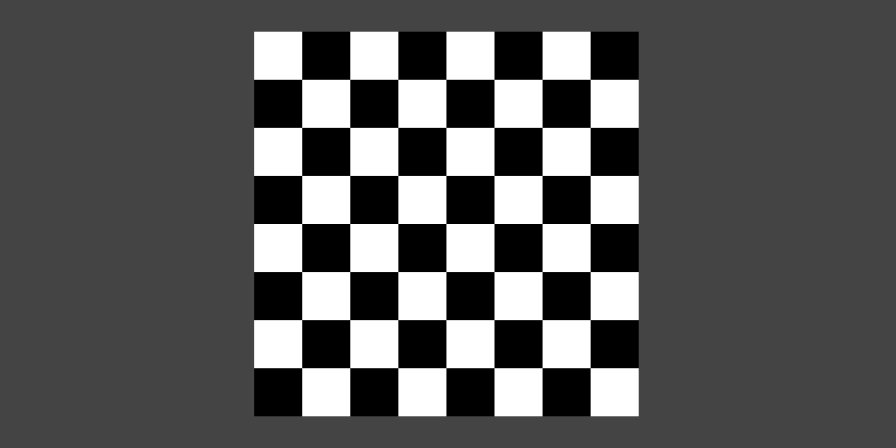
Give the GLSL for this pattern, as a WebGL 1 fragment shader.

```glsl
precision highp float;

uniform vec2 u_resolution;

// Lengths are fractions of the canvas height.
const float CELLS = 8.0;
const float CELL_SIZE = 0.1073;
const vec2 BOARD_OFFSET = vec2(-0.0035, 0.0);
const vec3 BACKGROUND = vec3(0.267);
const vec3 DARK = vec3(0.0);
const vec3 LIGHT = vec3(1.0);

// Signed distance to the nearest cell edge: positive in even cells.
vec2 edgeWave(vec2 cell) {
    return abs(mod(cell - 0.5, 2.0) - 1.0) - 0.5;
}

// Share of light colour in a pixel, box filtered along both axes.
float checker(vec2 cell, float pixel) {
    // Holding the outer half cells keeps the rim free of blending.
    vec2 inner = clamp(cell, 0.5, CELLS - 0.5);
    vec2 side = clamp(2.0 * edgeWave(inner) / pixel, -1.0, 1.0);
    return 0.5 - 0.5 * side.x * side.y;
}

// Share of the pixel covered by the square board.
float boardMask(vec2 cell, float pixel) {
    vec2 inset = 0.5 * CELLS - abs(cell - 0.5 * CELLS);
    vec2 cover = clamp(inset / pixel + 0.5, 0.0, 1.0);
    return cover.x * cover.y;
}

void main() {
    vec2 position = (gl_FragCoord.xy - 0.5 * u_resolution) / u_resolution.y;
    vec2 cell = (position - BOARD_OFFSET) / CELL_SIZE + 0.5 * CELLS;
    float pixel = 1.0 / (u_resolution.y * CELL_SIZE);

    vec3 board = mix(DARK, LIGHT, checker(cell, pixel));
    vec3 color = mix(BACKGROUND, board, boardMask(cell, pixel));
    gl_FragColor = vec4(color, 1.0);
}
```
